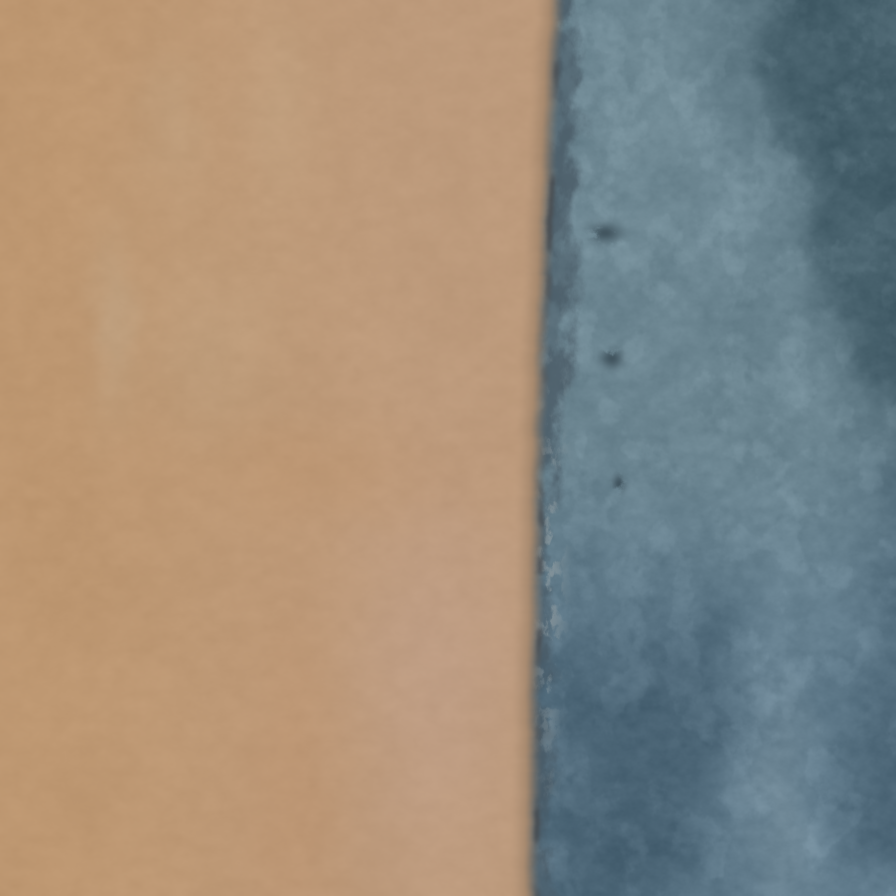
Give the GLSL for this background, as a Shadertoy shader.

```glsl
// Weathered plaster wall: warm sand paint on the left, mottled blue paint on the right.

float hash(vec2 p) {
    vec3 q = fract(p.xyx * 0.1031);
    q += dot(q, q.yzx + 33.33);
    return fract((q.x + q.y) * q.z);
}

float noise(vec2 p) {
    vec2 i = floor(p), f = fract(p);
    f = f * f * (3.0 - 2.0 * f);
    return mix(mix(hash(i), hash(i + vec2(1, 0)), f.x),
               mix(hash(i + vec2(0, 1)), hash(i + vec2(1, 1)), f.x), f.y);
}

// Layered noise, roughly 0..1
float fbm(vec2 p) {
    float sum = 0.0, amp = 0.5;
    for (int i = 0; i < 5; i++) {
        sum += amp * noise(p);
        p = mat2(1.6, 1.2, -1.2, 1.6) * p + 17.3;
        amp *= 0.5;
    }
    return sum;
}

// Soft elliptical patch
float patchAt(vec2 p, vec2 center, vec2 radius) {
    vec2 q = (p - center) / radius;
    return exp(-dot(q, q));
}

vec3 sandPaint(vec2 p, float edgeDist) {
    vec3 col = mix(vec3(0.74, 0.59, 0.44), vec3(0.74, 0.605, 0.485), smoothstep(0.0, 0.55, p.x));

    // Faded patches and vertical brush wear
    vec2 w = p + 0.05 * (vec2(fbm(p * 20.0), fbm(p * 20.0 + 40.0)) - 0.48);
    float faded = 0.8 * patchAt(w, vec2(0.13, 0.64), vec2(0.025, 0.10))
                + 0.5 * patchAt(w, vec2(0.24, 0.60), vec2(0.07, 0.13))
                + 0.5 * patchAt(w, vec2(0.19, 0.86), vec2(0.035, 0.09))
                + 0.5 * patchAt(w, vec2(0.31, 0.88), vec2(0.04, 0.10));
    col = mix(col, vec3(0.75, 0.63, 0.50), min(faded, 0.85));
    col = mix(col, vec3(0.75, 0.62, 0.53), 0.65 * patchAt(w, vec2(0.49, 0.25), vec2(0.09, 0.22)));
    col = mix(col, vec3(0.73, 0.57, 0.43), 0.5 * patchAt(w, vec2(0.33, 0.13), vec2(0.06, 0.22)));
    col = mix(col, vec3(0.74, 0.58, 0.43), 0.4 * patchAt(w, vec2(0.33, 0.47), vec2(0.18, 0.06)));

    // Broad mottling and faint grain
    col += 0.025 * (fbm(p * vec2(12.0, 9.0)) - 0.48);
    col += 0.03 * (fbm(p * vec2(60.0, 80.0)) - 0.48);

    // Wide soft lip where the paint ends
    return mix(col, vec3(0.58, 0.48, 0.385), 0.75 * smoothstep(-0.026, 0.003, edgeDist));
}

vec3 bluePaint(vec2 p, float edgeDist) {
    vec2 w = p + 0.08 * (vec2(fbm(p * 15.0 + 5.0), fbm(p * 15.0 + 60.0)) - 0.48);
    vec3 col = mix(vec3(0.40, 0.505, 0.57), vec3(0.43, 0.53, 0.575), smoothstep(0.2, 0.55, p.y));

    // Dark stain spreading from the upper right, with a faint halo
    float stainEdge = 0.82 + 0.20 * (1.0 - w.y) + 0.28 * (1.0 - w.y) * (1.0 - w.y);
    float stain = 0.3 * smoothstep(-0.06, 0.02, w.x - stainEdge) + 0.65 * smoothstep(-0.005, 0.05, w.x - stainEdge);
    col = mix(col, vec3(0.27, 0.37, 0.415), stain);

    // Deep blue clouds below, split by a pale streak
    float cloud = 0.9 * patchAt(w, vec2(0.77, 0.22), vec2(0.07, 0.11))
                + 0.9 * patchAt(w, vec2(0.68, 0.06), vec2(0.13, 0.14))
                + 0.9 * patchAt(w, vec2(1.01, 0.13), vec2(0.08, 0.11))
                + 0.6 * patchAt(w, vec2(1.02, 0.38), vec2(0.06, 0.16))
                + 0.5 * patchAt(w, vec2(0.64, 0.25), vec2(0.07, 0.14));
    col = mix(col, vec3(0.285, 0.385, 0.45), min(cloud, 0.92));
    col = mix(col, vec3(0.46, 0.555, 0.61), 0.75 * patchAt(w, vec2(0.87, 0.10), vec2(0.04, 0.17)));
    col = mix(col, vec3(0.46, 0.56, 0.60), 0.4 * patchAt(w, vec2(0.72, 0.87), vec2(0.06, 0.14)));

    // Surface mottling, worn dabs and fine grain
    col += 0.07 * (fbm(p * 20.0) - 0.48);
    float dabs = smoothstep(0.50, 0.66, fbm(p * vec2(34.0, 28.0) + 21.0));
    col += 0.03 * (dabs - 0.3);
    col += 0.065 * (fbm(p * vec2(85.0, 100.0)) - 0.48);

    // Ragged, uneven shadow strip along the seam
    float stripWidth = 0.013 + 0.018 * smoothstep(0.46, 0.58, p.y) * smoothstep(1.02, 0.86, p.y)
                     + 0.05 * (fbm(p * vec2(48.0, 36.0)) - 0.48);
    float strip = smoothstep(0.013, -0.011, edgeDist - stripWidth);
    strip *= 0.65 + 0.35 * smoothstep(0.3, 0.6, fbm(p * vec2(60.0, 40.0) + 8.0));
    col = mix(col, vec3(0.28, 0.345, 0.39), 0.8 * strip);

    // Small pits descending beside the strip
    for (int i = 0; i < 3; i++) {
        float k = float(i);
        vec2 pit = vec2(0.675 + 0.008 * k, 0.74 - 0.14 * k);
        float mark = patchAt(p, pit, vec2(0.017 - 0.005 * k, 0.010));
        mark *= smoothstep(0.3, 0.6, fbm(p * 80.0 + k));
        col = mix(col, vec3(0.23, 0.30, 0.34), 0.85 * mark);
    }

    // Pale chips close to the seam
    float chips = smoothstep(0.50, 0.70, fbm(p * vec2(95.0, 60.0)));
    chips *= patchAt(vec2(edgeDist, p.y), vec2(0.016, 0.36), vec2(0.014, 0.20));
    return mix(col, vec3(0.56, 0.61, 0.63), 0.7 * chips);
}

void mainImage(out vec4 fragColor, in vec2 fragCoord) {
    vec2 p = fragCoord / iResolution.xy;

    // Slightly bowed seam with a blurred, gently rough outline
    float seam = 0.594 + 0.027 * p.y * p.y + 0.005 * (fbm(vec2(p.y * 40.0, 3.0)) - 0.48);
    float edgeDist = p.x - seam;
    vec3 col = mix(sandPaint(p, edgeDist), bluePaint(p, edgeDist), smoothstep(-0.010, 0.011, edgeDist));

    // Broken dark crack on the seam
    float crack = exp(-pow((edgeDist - 0.005) / 0.004, 2.0)) * smoothstep(0.45, 0.8, noise(vec2(p.y * 38.0, 9.0)));
    col = mix(col, vec3(0.22, 0.23, 0.25), 0.5 * crack);
    fragColor = vec4(col, 1.0);
}
```
